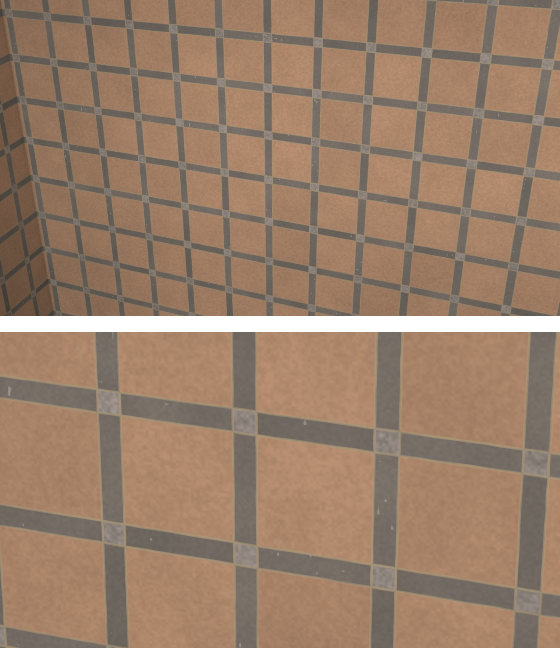
Top, the full canvas; bottom, a detail of the centre.
Write a Shadertoy shader that draws this texture.

```glsl
// Two tiled walls meeting at a corner: terracotta squares framed by grey strips and small corner tiles.

float hash(vec2 p) {
    p = fract(p * vec2(0.1031, 0.1137));
    p += dot(p, p.yx + 33.33);
    return fract((p.x + p.y) * p.x * 17.3);
}

float noise(vec2 p) {
    vec2 i = floor(p), f = fract(p);
    f = f * f * (3.0 - 2.0 * f);
    return mix(mix(hash(i), hash(i + vec2(1, 0)), f.x),
               mix(hash(i + vec2(0, 1)), hash(i + vec2(1, 1)), f.x), f.y);
}

// Canvas point to tile coordinates; the columns are the projected axes and origin of a wall.
vec2 unproject(vec2 p, vec3 axisX, vec3 axisY, vec3 origin) {
    vec3 h = inverse(mat3(axisX, axisY, origin)) * vec3(p, 1.0);
    return h.xy / h.z;
}

// Tile pattern with strips centred on whole numbers; px is the pixel footprint.
vec3 tiles(vec2 q, vec2 px) {
    const float halfStrip = 0.086;
    vec2 wobble = 0.005 * vec2(noise(q * 9.0 + 40.0) - 0.5, noise(q * 9.0 + 80.0) - 0.5);
    vec2 d = abs(q - round(q)) + wobble;
    vec2 strip = 1.0 - smoothstep(-0.6 * px, 0.6 * px, d - halfStrip);
    vec2 id = mix(floor(q) + 0.5, round(q), step(d, vec2(halfStrip)));
    float tone = hash(id * 2.0 + 61.0) - 0.5;

    // Surface grain and broad staining
    float grain = noise(q * 46.0 + 300.0) - 0.5;
    float grit = noise(q * 23.0 + 500.0) - 0.5;
    float stain = noise(q * 3.0 + 90.0) - 0.5;

    vec3 clay = vec3(0.65, 0.505, 0.40) * (1.0 + 0.05 * tone + 0.07 * grain + 0.05 * grit + 0.05 * stain);
    vec3 slate = vec3(0.435, 0.405, 0.375) * (1.0 + 0.09 * tone + 0.07 * grain + 0.08 * stain);
    vec3 stone = vec3(0.535, 0.50, 0.475) * (1.0 + 0.10 * tone + 0.16 * grain + 0.12 * grit);

    // Sparse pale chips on the strips
    float chips = smoothstep(0.90, 0.98, noise(q * 21.0 + 700.0)) * step(0.6, noise(q * 4.0 + 150.0));
    slate += 0.13 * chips;

    vec3 col = mix(clay, slate, max(strip.x, strip.y));
    col = mix(col, stone, strip.x * strip.y);

    // Thin sandy joints, unevenly filled
    vec2 joint = 1.0 - smoothstep(vec2(0.008) - 0.5 * px, vec2(0.008) + 0.7 * px, abs(d - halfStrip));
    float fill = 0.45 + 0.5 * noise(q * 7.0 + 210.0);
    return mix(col, vec3(0.64, 0.565, 0.45), max(joint.x, joint.y) * fill);
}

void mainImage(out vec4 fragColor, in vec2 fragCoord) {
    vec2 uv = fragCoord / iResolution.xy;
    vec2 p = vec2(uv.x * 16.0 / 9.0, 1.0 - uv.y);

    // Main wall and the side wall share the vertical axis along the corner
    vec3 axisX = vec3(0.1191, 0.01046, -0.02096);
    vec3 axisY = vec3(0.0251, 0.1470, 0.02826);
    vec3 origin = vec3(0.0278, 0.0417, 1.0);
    const float corner = -0.17;
    vec2 front = unproject(p, axisX, axisY, origin);
    vec2 side = unproject(p, vec3(-0.092, 0.0358, -0.0423), axisY, origin + corner * axisX);
    side.x -= 0.63;
    vec2 frontPx = fwidth(front), sidePx = fwidth(side);

    vec3 frontCol = tiles(front, frontPx);
    vec3 sideCol = tiles(side + vec2(30, 0), sidePx) * vec3(0.80, 0.78, 0.76);
    float onFront = smoothstep(-frontPx.x, frontPx.x, front.x - corner);
    vec3 col = mix(sideCol, frontCol, onFront);

    // Soft corner shadow, then light falling off toward the left and bottom
    col *= 1.0 - 0.10 * exp(-18.0 * abs(front.x - corner));
    float light = 1.04 - 0.16 * smoothstep(0.45, 0.0, uv.x) - 0.10 * smoothstep(0.5, 0.0, uv.y);
    light -= 0.05 * smoothstep(0.75, 1.0, uv.y);
    fragColor = vec4(col * light, 1.0);
}
```
